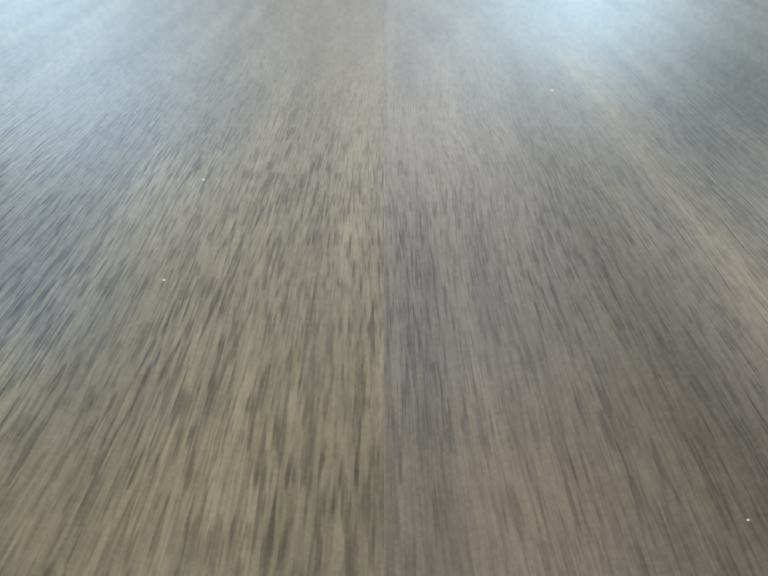
Give the GLSL for this texture, as a WebGL 2 fragment shader.

```glsl
#version 300 es
precision highp float;

uniform vec2 u_resolution;
out vec4 fragColor;

float hash(vec2 p) {
    return fract(sin(dot(p, vec2(127.1, 311.7))) * 43758.5453);
}

float noise(vec2 p) {
    vec2 cell = floor(p);
    vec2 f = fract(p);
    f = f * f * (3.0 - 2.0 * f);
    float low = mix(hash(cell), hash(cell + vec2(1.0, 0.0)), f.x);
    float high = mix(hash(cell + vec2(0.0, 1.0)), hash(cell + vec2(1.0, 1.0)), f.x);
    return mix(low, high, f.y);
}

float glow(vec2 p, vec2 center, vec2 radius) {
    vec2 q = (p - center) / radius;
    return exp(-dot(q, q));
}

float band(float x, float center, float width) {
    float q = (x - center) / width;
    return exp(-q * q);
}

// Table plane: x runs across the planks, y along them
vec2 tablePlane(vec2 p, vec2 vanishing) {
    float depth = vanishing.y - p.y;
    return vec2((p.x - vanishing.x) / depth, 1.0 / depth);
}

// Short dark pores stretched along the grain, in two sizes
float pores(vec2 q, vec2 frequency) {
    float coarse = 0.6 * noise(q * frequency) + 0.4 * noise(q * frequency * vec2(1.8, 1.7) + 37.0);
    float fine = noise(q * frequency * vec2(1.5, 1.3) + 71.0);
    return 0.65 * smoothstep(0.42, 0.78, coarse) + 0.35 * smoothstep(0.45, 0.95, fine);
}

float fibers(vec2 q) {
    return 0.45 * noise(q * vec2(70.0, 5.0)) + 0.55 * noise(q * vec2(210.0, 16.0)) - 0.5;
}

// Sparse bright dust grains
float dust(vec2 p, float scale, float density) {
    vec2 cell = floor(p * scale);
    vec2 spot = 0.2 + 0.6 * vec2(hash(cell + 3.1), hash(cell + 8.7));
    float radius = mix(0.012, 0.026, hash(cell + 5.3));
    float d = length((fract(p * scale) - spot) * vec2(0.8, 1.2));
    return step(hash(cell + 1.9), density) * (1.0 - smoothstep(radius * 0.4, radius, d));
}

// Wide colour variation of the wood and the light lying on it
vec3 surfaceTone(vec2 p, float across, float rightPlank) {
    vec3 nearTone = mix(vec3(0.485, 0.462, 0.395), vec3(0.462, 0.442, 0.410), rightPlank);
    vec3 farTone = mix(vec3(0.600, 0.590, 0.560), vec3(0.610, 0.612, 0.605), rightPlank);
    vec3 tone = mix(nearTone, farTone, smoothstep(0.1, 1.0, p.y));

    tone = mix(tone, vec3(0.465, 0.465, 0.460), 0.75 * rightPlank * glow(p, vec2(0.78, 0.43), vec2(0.22, 0.25)));
    tone = mix(tone, vec3(0.490, 0.447, 0.395), 0.6 * glow(p, vec2(0.95, 0.12), vec2(0.25, 0.20)));
    tone = mix(tone, vec3(0.475, 0.510, 0.540), 0.85 * glow(p, vec2(0.0, 0.52), vec2(0.24, 0.22)));

    // Streaks following the grain
    tone -= rightPlank * 0.085 * vec3(1.0, 0.92, 0.85) * band(across, 0.53, 0.13);
    tone += rightPlank * vec3(0.045, 0.034, 0.010) * band(across, 0.82, 0.08);

    // Reflected daylight
    tone = mix(tone, vec3(0.635, 0.710, 0.770), 0.85 * glow(p, vec2(0.10, 0.83), vec2(0.28, 0.20)));
    tone = mix(tone, vec3(0.680, 0.675, 0.665), 0.65 * glow(p, vec2(0.78, 0.90), vec2(0.22, 0.24)));
    tone = mix(tone, vec3(0.445, 0.470, 0.470), 0.9 * glow(p, vec2(1.29, 0.83), vec2(0.18, 0.20)));
    tone = mix(tone, vec3(0.770, 0.870, 0.930), glow(p, vec2(0.0, 1.02), vec2(0.34, 0.18)));
    tone = mix(tone, vec3(0.780, 0.890, 0.950), glow(p, vec2(1.01, 1.03), vec2(0.24, 0.18)));
    return tone;
}

void main() {
    vec2 p = gl_FragCoord.xy / u_resolution.y;
    vec2 vanishing = vec2(0.5 * u_resolution.x / u_resolution.y, 1.3);
    vec2 q = tablePlane(p, vanishing);
    float depth = vanishing.y - p.y;
    float rightPlank = smoothstep(-0.003, 0.003, q.x);

    // Planks get their own grain with a slight wander
    vec2 wood = q + vec2(0.025 * (noise(q * vec2(5.0, 3.0)) - 0.5), 0.0);
    wood += step(0.0, q.x) * vec2(7.3, 4.1);
    float focus = smoothstep(0.28, 0.72, depth) * mix(1.0, 0.85, smoothstep(1.1, 1.3, depth));

    vec3 color = surfaceTone(p, q.x, rightPlank);
    float broad = noise(wood * vec2(13.0, 2.0)) - 0.5;
    color += 0.055 * broad * vec3(1.0, 0.9, 0.65);

    // Grain
    float patches = mix(0.65, 1.2, noise(wood * vec2(9.0, 3.5) + 19.0));
    float strength = focus * patches * mix(1.0, 0.70, rightPlank);
    vec2 poreFrequency = mix(vec2(135.0, 20.0), vec2(165.0, 18.0), step(0.0, q.x));
    color += 0.12 * strength * fibers(wood) * vec3(1.0, 0.92, 0.72);
    color += strength * (vec3(0.045, 0.040, 0.026) - vec3(0.130, 0.122, 0.095) * pores(wood, poreFrequency));

    // Seam: pale rim beside a shadowed edge
    color += 0.022 * focus * band(q.x, -0.007, 0.007);
    color -= 0.022 * band(q.x, 0.005, 0.008);

    // Soft mottling and dust
    color += 0.030 * (noise(p * 170.0) - 0.5) + 0.018 * (noise(p * 60.0) - 0.5);
    color = mix(color, vec3(0.80, 0.81, 0.80), 0.8 * dust(p, 5.0, 0.07));

    fragColor = vec4(clamp(color, 0.0, 1.0), 1.0);
}
```
